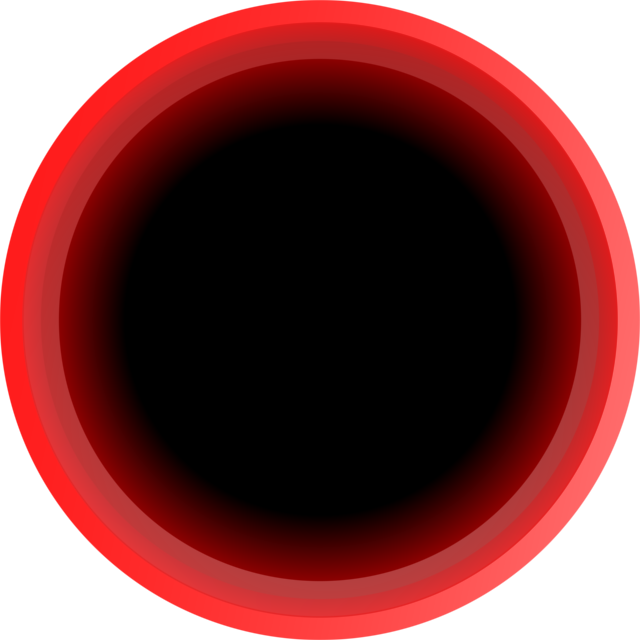
A three.js fragment shader for this background:

```glsl
// A glossy red ring around a black well on a white ground.
// Concentric discs are layered from the outside in; each one is tinted
// by a slanted linear gradient or by a radial falloff.
varying vec2 vUv;

const float RIM_RADIUS = 0.5;
const float BEVEL_RADIUS = 0.465;
const float STEP_RADIUS = 0.436;
const float WELL_RADIUS = 0.408;
const float BLACK_RADIUS = 0.305;

// Antialiased coverage of a disc, from the distance to its centre
float disc(float dist, float radius, float blur) {
  return 1.0 - smoothstep(radius - blur, radius + blur, dist);
}

// Position from 0 to 1 across the ring along a direction
float along(vec2 p, vec2 direction) {
  return clamp(0.5 + dot(p, normalize(direction)), 0.0, 1.0);
}

// Bright outer rim, paler towards the right
vec3 rimColor(vec2 p) {
  float light = pow(along(p, vec2(1.0, -0.22)), 1.5);
  return mix(vec3(1.0, 0.11, 0.11), vec3(1.0, 0.42, 0.42), light);
}

// Bevel darkens inward and turns greyer towards the lower left
vec3 bevelColor(vec2 p, float dist) {
  float inward = smoothstep(BEVEL_RADIUS, STEP_RADIUS, dist);
  inward = clamp((BEVEL_RADIUS - dist) / (BEVEL_RADIUS - STEP_RADIUS), 0.0, 1.0);
  float haze = along(p, vec2(-0.6, -0.8));
  vec3 outer = mix(vec3(0.87, 0.09, 0.09), vec3(0.90, 0.22, 0.23), haze);
  vec3 inner = mix(vec3(0.74, 0.12, 0.12), vec3(0.81, 0.22, 0.23), haze);
  return mix(outer, inner, inward);
}

// Innermost band, muted and lighter at the bottom
vec3 stepColor(vec2 p, float dist) {
  float inward = (STEP_RADIUS - dist) / (STEP_RADIUS - WELL_RADIUS);
  vec3 tint = mix(vec3(0.70, 0.13, 0.13), vec3(0.75, 0.25, 0.25), along(p, vec2(0.1, -1.0)));
  tint.r += 0.06 * (0.5 - along(p, vec2(1.0, 0.0)));
  return tint - vec3(0.04, -0.01, -0.01) * clamp(inward, 0.0, 1.0);
}

// Dark red glow that fades to black
vec3 wellColor(float dist) {
  float glow = clamp((dist - BLACK_RADIUS) / (WELL_RADIUS - BLACK_RADIUS), 0.0, 1.0);
  return vec3(0.55, 0.004, 0.004) * glow;
}

void main() {
  vec2 p = vUv - 0.5;
  float dist = length(p);
  float blur = 0.0014;

  vec3 color = vec3(1.0);
  color = mix(color, rimColor(p), disc(dist, RIM_RADIUS, blur));
  color = mix(color, bevelColor(p, dist), disc(dist, BEVEL_RADIUS, blur));

  // Thin saturated seam where rim and bevel meet
  float seam = disc(abs(dist - BEVEL_RADIUS + 0.001), 0.001, 0.0015);
  color = mix(color, vec3(0.90, 0.11, 0.11), 0.6 * seam);

  color = mix(color, stepColor(p, dist), disc(dist, STEP_RADIUS, blur));
  color = mix(color, wellColor(dist), disc(dist, WELL_RADIUS, blur));
  gl_FragColor = vec4(color, 1.0);
}
```
